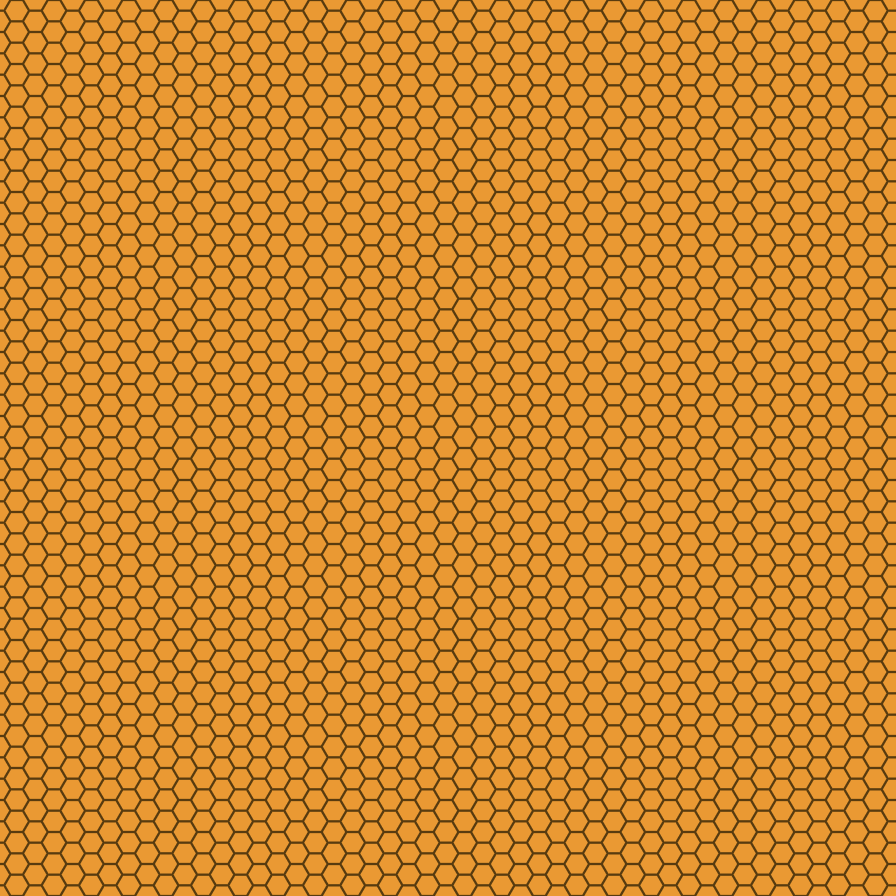
Write a WebGL 1 fragment shader that draws this pattern.

```glsl
precision highp float;

uniform vec2 u_resolution;

const float SQRT3 = 1.7320508;
const vec2 REPEATS = vec2(24.0, 42.0);    // column pairs across, cells down
const vec2 CELL = vec2(SQRT3, 1.0);       // one repeat, in cell heights
const vec2 OFFSET = vec2(0.947, 0.0);     // shift of the grid, in repeats
const float LINE_WIDTH = 0.108;           // in cell heights
const vec3 HONEY = vec3(0.918, 0.600, 0.200);
const vec3 WALL = vec3(0.345, 0.232, 0.058);

// Position relative to the nearest point of a rectangular grid
vec2 fromGridPoint(vec2 p) {
    return mod(p + 0.5 * CELL, CELL) - 0.5 * CELL;
}

// Distance to the nearest wall of a flat-topped honeycomb
float wallDistance(vec2 p) {
    vec2 even = fromGridPoint(p);
    vec2 odd = fromGridPoint(p - 0.5 * CELL);
    vec2 q = abs(dot(even, even) < dot(odd, odd) ? even : odd);
    return 0.5 - max(q.y, dot(q, vec2(0.5 * SQRT3, 0.5)));
}

void main() {
    float side = min(u_resolution.x, u_resolution.y);
    vec2 uv = gl_FragCoord.xy / side;
    float pixel = REPEATS.y / side;

    vec2 p = (uv * REPEATS - OFFSET) * CELL;
    float wall = clamp((0.5 * LINE_WIDTH - wallDistance(p)) / pixel + 0.5, 0.0, 1.0);

    gl_FragColor = vec4(mix(HONEY, WALL, wall), 1.0);
}
```
